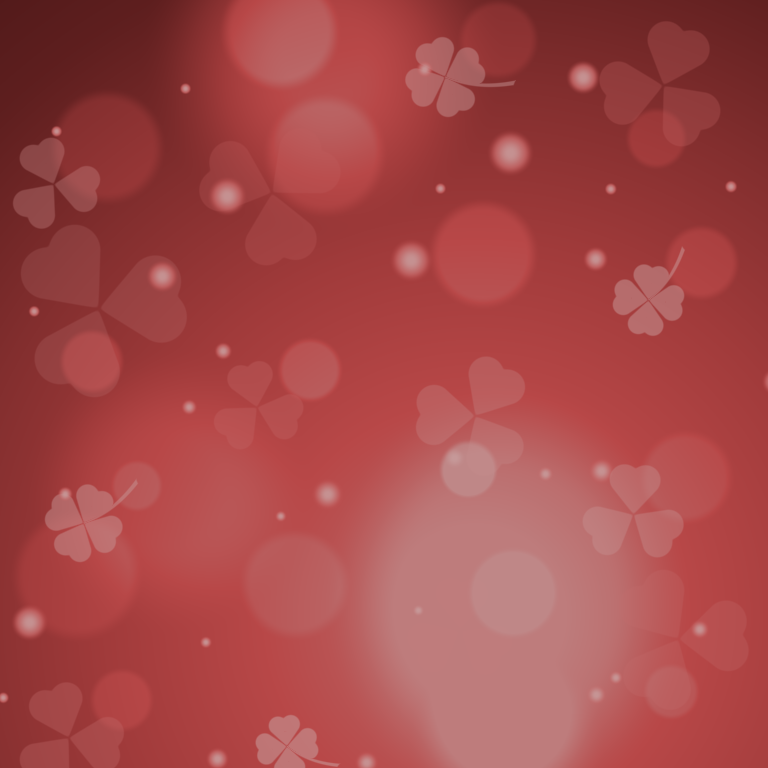
Give the GLSL for this background, as a WebGL 2 fragment shader.

```glsl
#version 300 es
precision highp float;
// Soft crimson bokeh background with translucent clovers and glowing specks.

uniform vec2 u_resolution;
out vec4 fragColor;

#define DISC_COUNT 17
#define CLOVER_COUNT 14
#define SPECK_COUNT 32
#define WARM_CENTRE vec2(0.62, 0.20)
#define CENTRE_TONE 5.35
#define TONE_FALLOFF 4.85
#define DISC_RADIUS vec2(0.035, 0.09)
#define SPECK_RADIUS vec2(0.008, 0.032)
#define ROSE vec3(0.75, 0.34, 0.34)
#define PALE vec3(0.78, 0.61, 0.61)

const float TAU = 6.2831853;

// Colour ramp from deep maroon to dusty pink, one step per unit of tone
const vec3 RAMP[7] = vec3[7](
    vec3(0.29, 0.09, 0.09), vec3(0.37, 0.12, 0.12), vec3(0.51, 0.18, 0.18),
    vec3(0.63, 0.23, 0.23), vec3(0.72, 0.28, 0.28), vec3(0.73, 0.39, 0.39),
    vec3(0.75, 0.53, 0.53));

float hash(float n) {
    return fract(sin(n * 127.1) * 43758.5453);
}

// Evenly spread, non-repeating positions
vec2 scatter(float n, vec2 start) {
    return fract(start + n * vec2(0.75488, 0.56984));
}

// 1 inside the radius, fading to 0 between inner * radius and radius
float softDisc(vec2 p, float radius, float inner) {
    return 1.0 - smoothstep(radius * inner, radius, length(p));
}

vec3 rampColour(float tone) {
    vec3 colour = RAMP[0];
    for (int i = 1; i < 7; i++) {
        colour = mix(colour, RAMP[i], clamp(tone - float(i) + 1.0, 0.0, 1.0));
    }
    return colour;
}

// Clover of unit size: heart-shaped leaves with their tips at the origin
float cloverDistance(vec2 p, float leaves, bool hasStem) {
    float sector = TAU / leaves;
    float angle = mod(atan(p.y, p.x), sector) - 0.5 * sector;
    vec2 q = length(p) * vec2(cos(angle), sin(angle));
    q.y = sqrt(q.y * q.y + 0.0006);
    float lobe = length(q - vec2(0.66, 0.20)) - 0.28;
    float side = dot(q, vec2(-0.653, 0.757));
    float d = min(lobe, max(side, q.x - 0.475));
    if (hasStem) {
        float curve = abs(p.y - 0.2 * p.x * p.x) - 0.02 - 0.025 * p.x;
        d = min(d, max(curve, abs(p.x - 0.8) - 0.8));
    }
    return d;
}

// Broad light: warm centre, pale pool below, red glows above and at the left
float backgroundTone(vec2 uv) {
    float tone = CENTRE_TONE - TONE_FALLOFF * length(uv - WARM_CENTRE);
    tone += 0.9 * softDisc((uv - vec2(0.66, 0.22)) * vec2(1.2, 1.0), 0.29, 0.55);
    tone += 1.0 * softDisc(uv - vec2(0.66, 0.03), 0.13, 0.3);
    tone += 2.3 * softDisc(uv - vec2(0.42, 0.93), 0.24, 0.2);
    tone += 0.9 * softDisc(uv - vec2(0.22, 0.36), 0.19, 0.35);
    return min(tone, 5.7);
}

void main() {
    vec2 uv = gl_FragCoord.xy / u_resolution.y;
    float pixel = 1.0 / u_resolution.y;

    // Bokeh discs lift the tone of whatever lies behind them
    float tone = backgroundTone(uv);
    for (int i = 0; i < DISC_COUNT; i++) {
        float id = float(i);
        vec2 centre = scatter(id, vec2(0.10, 0.25));
        float radius = mix(DISC_RADIUS.x, DISC_RADIUS.y, hash(id + 3.7));
        float lift = mix(0.35, 1.1, hash(id + 41.3));
        tone += lift * softDisc(uv - centre, radius, 0.75);
    }
    vec3 colour = rampColour(min(tone, 6.0));

    // Clovers: large faint trefoils, and small bright four-leaf ones with stems
    for (int i = 0; i < CLOVER_COUNT; i++) {
        float id = float(i);
        float pick = hash(id + 17.9);
        bool fourLeaf = i % 3 == 2;
        float size = fourLeaf ? mix(0.035, 0.06, pick) : mix(0.06, 0.12, pick);
        float alpha = fourLeaf ? mix(0.7, 0.4, pick) : mix(0.38, 0.2, pick);
        float turn = TAU * hash(id + 71.3);
        mat2 spin = mat2(cos(turn), sin(turn), -sin(turn), cos(turn));
        vec2 p = spin * (uv - scatter(id, vec2(0.07, 0.76))) / size;
        float d = cloverDistance(p, fourLeaf ? 4.0 : 3.0, fourLeaf) * size;
        float cover = 1.0 - smoothstep(-pixel, pixel, d);
        vec3 tint = mix(ROSE, PALE, fourLeaf ? 0.9 : hash(id + 29.1));
        colour = mix(colour, max(colour, tint), alpha * cover);
    }

    // Specks: a pale core inside a rose halo
    for (int i = 0; i < SPECK_COUNT; i++) {
        float id = float(i);
        vec2 jitter = vec2(hash(id + 5.1), hash(id + 93.7)) - 0.5;
        vec2 p = uv - scatter(id, vec2(0.44, 0.06)) - 0.12 * jitter;
        float spread = hash(id + 57.7);
        float radius = mix(SPECK_RADIUS.x, SPECK_RADIUS.y, spread * spread);
        colour = mix(colour, max(colour, ROSE), 0.9 * softDisc(p, radius, 0.55));
        colour = mix(colour, PALE, 0.85 * softDisc(p, radius * 0.85, 0.1));
    }

    fragColor = vec4(colour, 1.0);
}
```
